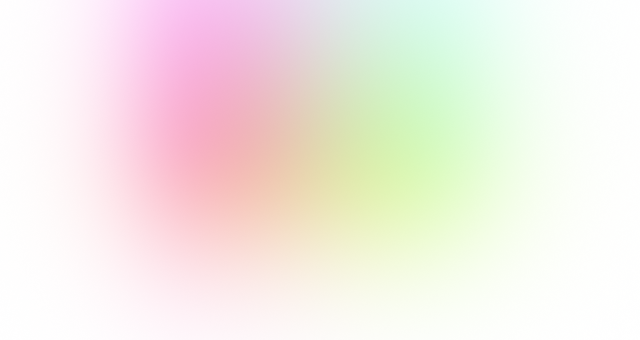
This background is drawn by a WebGL 2 fragment shader. Its source:

```glsl
#version 300 es
precision highp float;

uniform vec2 u_resolution;
out vec4 fragColor;

// Soft bell with separate spreads on each side of its center:
// low holds the left and lower spread, high the right and upper spread.
float softBell(vec2 p, vec2 center, vec2 low, vec2 high) {
    vec2 offset = p - center;
    vec2 d = offset / mix(low, high, step(0.0, offset));
    return exp(-0.5 * dot(d, d));
}

// Light each glow takes away from the white ground, per channel
vec3 absorbedLight(vec2 p) {
    float mint = softBell(p, vec2(0.645, 0.694), vec2(0.176, 0.284), vec2(0.115, 0.434));
    float pink = softBell(p, vec2(0.319, 0.645), vec2(0.105, 0.300), vec2(0.150, 0.465));
    float peach = softBell(p, vec2(0.358, 0.510), vec2(0.125, 0.223), vec2(0.137, 0.284));
    float lime = softBell(p, vec2(0.618, 0.510), vec2(0.137, 0.223), vec2(0.128, 0.284));
    return vec3(0.18 * mint, 0.32 * pink, 0.23 * peach + 0.26 * lime);
}

// Faint grain that hides banding
float hash(vec2 p) {
    return fract(sin(dot(p, vec2(12.99, 78.23))) * 43758.5);
}

void main() {
    vec2 uv = gl_FragCoord.xy / u_resolution;
    const vec3 ground = vec3(0.998);
    float grain = (hash(gl_FragCoord.xy) - 0.5) / 255.0;
    fragColor = vec4(ground - absorbedLight(uv) + grain, 1.0);
}
```
